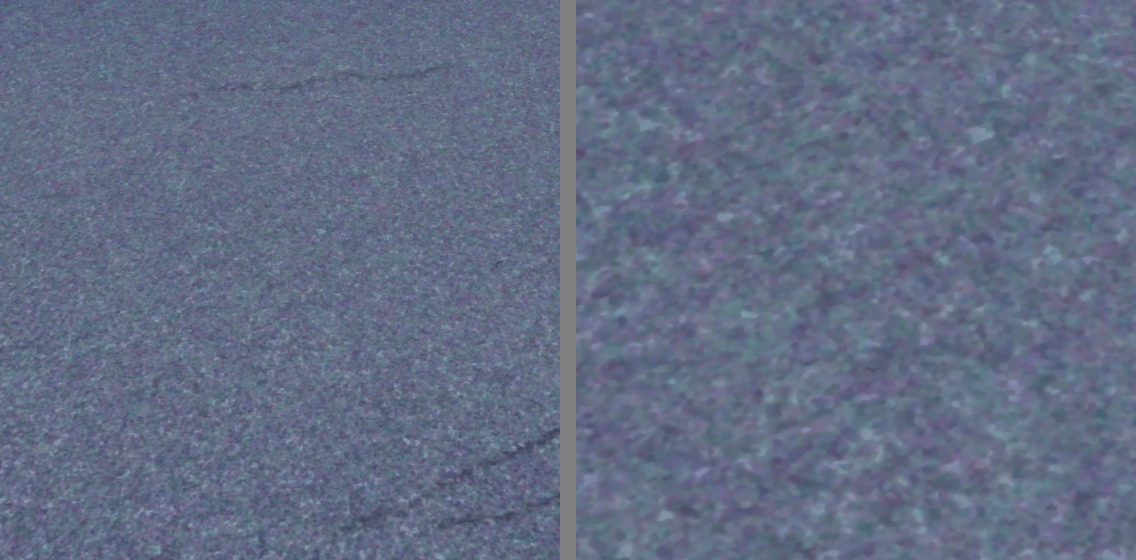
Left, the full canvas; right, a detail of the centre.
Reproduce this texture procedurally as a three.js fragment shader.

```glsl
varying vec2 vUv;

const vec3 ASPHALT = vec3(0.387, 0.428, 0.522);
const vec3 TAR = vec3(0.20, 0.20, 0.29);
const vec3 VIOLET_GREEN = vec3(0.024, -0.075, 0.004); // hue axis of the grains
const vec3 BLUE_GREY = vec3(-0.040, 0.004, 0.026);
const vec3 GLINT = vec3(0.035, 0.050, 0.050);
const float GRAIN_CELLS = 98.0;
const float FINE_CELLS = 180.0;
const float PATCH_CELLS = 34.0;
const float GRAIN_CONTRAST = 0.090;
const float FINE_CONTRAST = 0.090;
const float PATCH_CONTRAST = 0.030;
const float WEAR_CONTRAST = 0.007;
const float FAR_SHRINK = 0.65;     // how much grains shrink toward the top
const float FAR_FLATTEN = 0.45;    // extra vertical squeeze toward the top
const float GRAIN_SOFTNESS = 4.8;

vec3 hash3(vec2 p) {
  vec3 q = fract(p.xyx * vec3(0.1031, 0.1030, 0.0973));
  q += dot(q, q.yxz + 33.33);
  return fract((q.xxy + q.yzz) * q.zyx);
}

// Soft cellular noise: three independent tones, each centred on zero
vec3 grains(vec2 p) {
  vec2 cell = floor(p);
  vec3 sum = vec3(0.0);
  float total = 0.0;
  for (int j = -1; j <= 1; j++) {
    for (int i = -1; i <= 1; i++) {
      vec2 id = cell + vec2(float(i), float(j));
      vec2 offset = id + hash3(id + 71.0).xy - p;
      float weight = exp(-GRAIN_SOFTNESS * dot(offset, offset));
      sum += weight * (hash3(id) - 0.5);
      total += weight;
    }
  }
  return sum / max(total, 0.0001);
}

// Ground coordinates seen at a slant
vec2 ground(vec2 uv) {
  float shrink = 1.0 + FAR_SHRINK * uv.y;
  float depth = uv.y + 0.5 * (FAR_SHRINK + FAR_FLATTEN) * uv.y * uv.y;
  return vec2((uv.x - 0.5) * shrink + 2.0, depth * 1.1 + 1.0);
}

// Broad uneven wear from layered sines
float wear(vec2 p) {
  float sum = 0.0;
  float gain = 0.5;
  for (int i = 0; i < 4; i++) {
    sum += gain * sin(p.x * 3.1 + 1.7 * sin(p.y * 2.3 + float(i))) * sin(p.y * 5.7 + p.x);
    p = mat2(0.9, 0.44, -0.44, 0.9) * p * 1.9 + 1.3;
    gain *= 0.6;
  }
  return sum;
}

// Ragged crack from a to b, fading at its ends
float crack(vec2 p, vec2 a, vec2 b, float width) {
  float t = (p.x - a.x) / (b.x - a.x);
  float wobble = 0.005 * sin(p.x * 31.0 + a.y * 40.0) + 0.002 * sin(p.x * 83.0);
  float gap = abs(p.y - mix(a.y, b.y, t) - wobble);
  float ends = smoothstep(0.0, 0.25, t) * (1.0 - smoothstep(0.94, 1.04, t));
  return ends * exp(-gap * gap / (width * width));
}

// Sparse flattened pits, one at most in each cell
float pits(vec2 p, float cells, float share, float radius) {
  vec2 q = p * cells;
  vec3 rnd = hash3(floor(q) + 19.0);
  vec2 offset = fract(q) - mix(vec2(0.3), vec2(0.7), rnd.xy);
  offset.y = offset.y * 1.9 - offset.x * 0.35;
  float size = radius * (0.6 + 0.6 * rnd.x);
  return step(1.0 - share, rnd.z) * (1.0 - smoothstep(size * 0.2, size, length(offset)));
}

void main() {
  vec2 p = ground(vUv);
  vec2 slant = vec2(p.x, p.y - 0.08 * p.x);
  vec3 grain = grains(slant * GRAIN_CELLS);
  vec3 fine = grains(slant * FINE_CELLS + 13.0);
  vec3 broad = grains(slant * vec2(0.8, 1.2) * PATCH_CELLS + 29.0);
  float nearness = mix(1.25, 0.7, vUv.y);

  // Mineral grains
  float tone = GRAIN_CONTRAST * grain.x + FINE_CONTRAST * fine.x + PATCH_CONTRAST * broad.x;
  vec3 color = ASPHALT + tone * nearness;
  color += VIOLET_GREEN * (0.7 * grain.y + 0.7 * fine.y + 0.5 * broad.y);
  color += BLUE_GREY * (0.7 * grain.z + 0.6 * fine.z + 0.4 * broad.z);
  color += GLINT * smoothstep(0.32, 0.55, grain.x + 0.4 * fine.x) * nearness;

  // Broad wear and shaded borders
  color += WEAR_CONTRAST * wear(vUv * vec2(1.0, 1.6));
  color -= vec3(0.035, 0.025, 0.010) * smoothstep(0.78, 1.05, vUv.y - 0.12 * vUv.x);
  color -= vec3(0.014, 0.018, 0.012) * (1.0 - smoothstep(0.0, 0.4, vUv.y));

  // Cracks and pits
  vec2 ragged = vUv + 0.010 * vec2(grain.y, grain.z) * nearness;
  float breaks = clamp(0.80 + 1.2 * broad.z - 0.8 * grain.x, 0.0, 1.0);
  float cracks = 0.36 * crack(ragged, vec2(0.26, 0.825), vec2(0.80, 0.876), 0.006);
  cracks += 0.60 * crack(ragged, vec2(0.54, 0.012), vec2(1.04, 0.250), 0.008);
  cracks += 0.62 * crack(ragged, vec2(0.74, 0.045), vec2(1.02, 0.112), 0.007);
  float holes = 0.8 * pits(ragged, 14.0, 0.16, 0.22) * smoothstep(0.55, 0.8, vUv.x)
    * smoothstep(0.22, 0.3, vUv.y) * (1.0 - smoothstep(0.52, 0.62, vUv.y));
  holes += 0.32 * pits(ragged + 0.37, 36.0, 0.06, 0.26);
  color = mix(color, TAR, clamp(cracks * breaks + holes, 0.0, 0.85));

  gl_FragColor = vec4(color, 1.0);
}
```
